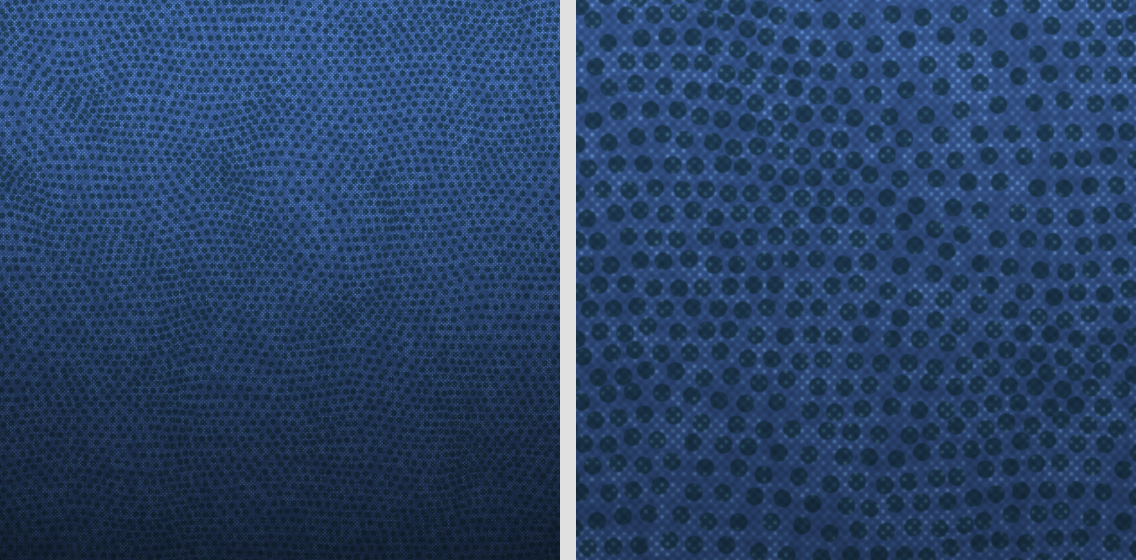
Left, the full canvas; right, a detail of the centre.
This texture is drawn by a Shadertoy shader. Its source:

```glsl
// Blue woven cloth printed with scattered dark dots, lit from above.

const float TAU = 6.2831853;
const float DOTS_ACROSS = 61.0;
const float DOT_RADIUS = 0.325;     // in dot spacings
const float ROW_HEIGHT = 0.866;     // hexagonal row pitch
const float WEAVE_ACROSS = 156.0;

const vec3 CLOTH_BLUE = vec3(0.232, 0.370, 0.615);
const vec3 DOT_TEAL = vec3(0.132, 0.258, 0.375);
const vec3 THREAD_GLINT = vec3(0.15, 0.18, 0.14);

float hash(vec2 p) {
    return fract(sin(dot(p, vec2(127.1, 311.7))) * 43758.5453);
}

float valueNoise(vec2 p) {
    vec2 cell = floor(p);
    vec2 f = fract(p);
    f = f * f * (3.0 - 2.0 * f);
    float low = mix(hash(cell), hash(cell + vec2(1.0, 0.0)), f.x);
    float high = mix(hash(cell + vec2(0.0, 1.0)), hash(cell + 1.0), f.x);
    return mix(low, high, f.y);
}

// Slow displacement that bends the rows of dots.
vec2 drift(vec2 p) {
    vec2 q = p * 0.13;
    return 2.1 * (vec2(valueNoise(q), valueNoise(q + 57.0)) - 0.5);
}

// Small displacement that loosens single dots.
vec2 jitter(vec2 id) {
    return 0.24 * (vec2(hash(id + 11.0), hash(id + 37.0)) - 0.5);
}

// Distance to the nearest centre of a bent hexagonal lattice.
float nearestDot(vec2 p) {
    float nearest = 4.0;
    vec2 start = p - drift(p);
    float baseRow = floor(start.y / ROW_HEIGHT);
    for (int j = -2; j <= 2; j++) {
        float row = baseRow + float(j);
        float shift = 0.5 * mod(row, 2.0);
        float baseColumn = floor(start.x - shift);
        for (int i = -2; i <= 2; i++) {
            vec2 id = vec2(baseColumn + float(i), row);
            vec2 centre = vec2(id.x + 0.5 + shift, (row + 0.5) * ROW_HEIGHT);
            centre += drift(centre) + jitter(id);
            nearest = min(nearest, length(p - centre));
        }
    }
    return nearest;
}

// Diagonal checker of crossing threads, from -1 to 1.
float weave(vec2 p) {
    return cos(TAU * p.x) * cos(TAU * p.y);
}

// Uneven yarn: short streaks along both thread directions.
float slubs(vec2 p) {
    float across = valueNoise(p * vec2(0.30, 1.9));
    float along = valueNoise(p * vec2(1.9, 0.30) + 91.0);
    return across + along - 1.0;
}

// Bright overhead light fading down, darker in the lower corners.
float lighting(vec2 uv) {
    float fall = mix(0.41, 1.0, smoothstep(-0.08, 0.95, uv.y));
    float side = abs(uv.x - 0.5) * 2.0;
    float corner = side * side * side * (1.0 - 0.7 * uv.y);
    float hem = 1.0 - smoothstep(0.0, 0.12, uv.y);
    return fall * (1.0 - 0.12 * corner) * (1.0 - 0.13 * hem);
}

void mainImage(out vec4 fragColor, in vec2 fragCoord) {
    vec2 uv = fragCoord / iResolution.xy;
    vec2 p = fragCoord / iResolution.y;

    // Printed dots
    float blur = 0.03 + 0.5 * DOTS_ACROSS / iResolution.y;
    float dist = nearestDot(p * DOTS_ACROSS);
    float ink = 1.0 - smoothstep(DOT_RADIUS - blur, DOT_RADIUS + blur, dist);
    vec3 color = mix(CLOTH_BLUE, DOT_TEAL, ink);

    // Woven relief and glinting threads
    vec2 thread = p * WEAVE_ACROSS;
    float relief = weave(thread);
    float yarn = slubs(thread);
    color *= 1.0 + 0.10 * relief + 0.15 * yarn;
    float glint = smoothstep(0.0, 1.0, relief) * smoothstep(-0.4, 0.7, yarn);
    color += THREAD_GLINT * glint * mix(1.0, 0.8, ink);

    // Ink keeps a little more tone in the shade
    float light = lighting(uv);
    color *= mix(light, mix(light, 1.0, 0.12), ink);

    fragColor = vec4(clamp(color, 0.0, 1.0), 1.0);
}
```
